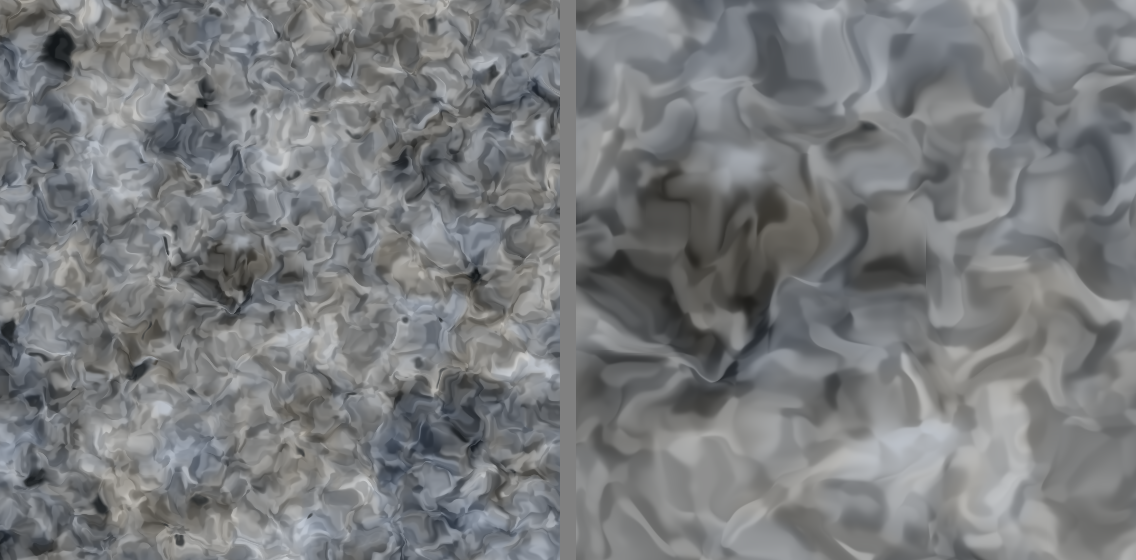
Left, the full canvas; right, a detail of the centre.
This texture is drawn by a three.js fragment shader. Its source:

```glsl
varying vec2 vUv;

const vec3 STONE_GREY = vec3(0.482, 0.492, 0.502);
const vec3 PIT_BLACK = vec3(0.11, 0.125, 0.135);
const vec3 QUARTZ_WHITE = vec3(0.74, 0.765, 0.80);
const vec3 WARM_SHIFT = vec3(0.055, 0.015, -0.05);

vec3 hash3(vec2 cell) {
  vec3 q = fract(vec3(cell.xyx) * vec3(0.1031, 0.1030, 0.0973));
  q += dot(q, q.yxz + 33.33);
  return fract((q.xxy + q.yzz) * q.zyx);
}

// Soft cellular noise: random grain tones blended by distance, about -0.5 to 0.5
float grains(vec2 p, float hardness) {
  vec2 cell = floor(p);
  float toneSum = 0.0;
  float weightSum = 0.0;
  for (int y = -1; y <= 1; y++) {
    for (int x = -1; x <= 1; x++) {
      vec2 id = cell + vec2(float(x), float(y));
      vec3 h = hash3(id);
      vec2 d = id + h.xy - p;
      float w = exp(-hardness * dot(d, d));
      toneSum += w * h.z;
      weightSum += w;
    }
  }
  return toneSum / weightSum - 0.5;
}

// Sparse round spots: share is the part of cells filled, radius is in cells
float spots(vec2 p, float share, float radius, float core) {
  vec2 cell = floor(p);
  float mask = 0.0;
  for (int y = -1; y <= 1; y++) {
    for (int x = -1; x <= 1; x++) {
      vec2 id = cell + vec2(float(x), float(y));
      vec3 h = hash3(id);
      float size = radius * mix(0.55, 1.0, hash3(id + 71.0).x);
      float d = length(id + h.xy - p);
      float spot = 1.0 - smoothstep(size * core, size, d);
      mask = max(mask, spot * step(1.0 - share, h.z));
    }
  }
  return mask;
}

vec2 warp(vec2 p, float frequency, float amount) {
  vec2 q = p * frequency;
  return p + amount * vec2(grains(q + 13.0, 5.0), grains(q + 57.0, 5.0));
}

void main() {
  vec2 uv = warp(vUv, 24.0, 0.032);
  vec2 rough = warp(uv, 55.0, 0.018);
  vec2 flat_ = uv * vec2(0.85, 1.15);

  // Mottling from broad clouds down to fine grit
  float clouds = grains(flat_ * 7.0 + 5.0, 5.0);
  float patches = grains(flat_ * 17.0 + 31.0, 5.0);
  float lumps = grains(rough * 40.0 + 83.0, 6.0);
  float grit = grains(rough * 88.0 + 119.0, 6.0);
  float tone = 0.23 * clouds + 0.20 * patches;
  tone += (0.24 * lumps + 0.22 * grit) * (1.0 - 0.5 * clouds);

  // Drifts of warm and cool mineral
  float warmth = grains(uv * 10.0 + 203.0, 5.0) + 0.5 * grains(uv * 34.0 + 251.0, 5.0);
  vec3 color = STONE_GREY + tone + WARM_SHIFT * warmth;

  // Pale quartz flecks
  float fleck = spots(rough * vec2(10.0, 13.0) + 307.0, 0.12, 0.45, 0.2);
  color = mix(color, QUARTZ_WHITE, fleck * clamp(0.5 + lumps + 0.5 * grit, 0.0, 0.9));

  // Shaded hollows, deep pits and small pores
  vec2 pitPoint = rough * vec2(7.0, 6.5) + 401.0;
  float hollow = spots(pitPoint, 0.17, 0.55, 0.1);
  float pit = spots(pitPoint, 0.17, 0.26, 0.4);
  float pore = spots(rough * 21.0 + 503.0, 0.07, 0.28, 0.25);
  color -= 0.11 * hollow;
  color = mix(color, PIT_BLACK + 0.12 * grit, max(0.92 * pit, 0.65 * pore));

  gl_FragColor = vec4(clamp(color, 0.0, 1.0), 1.0);
}
```
